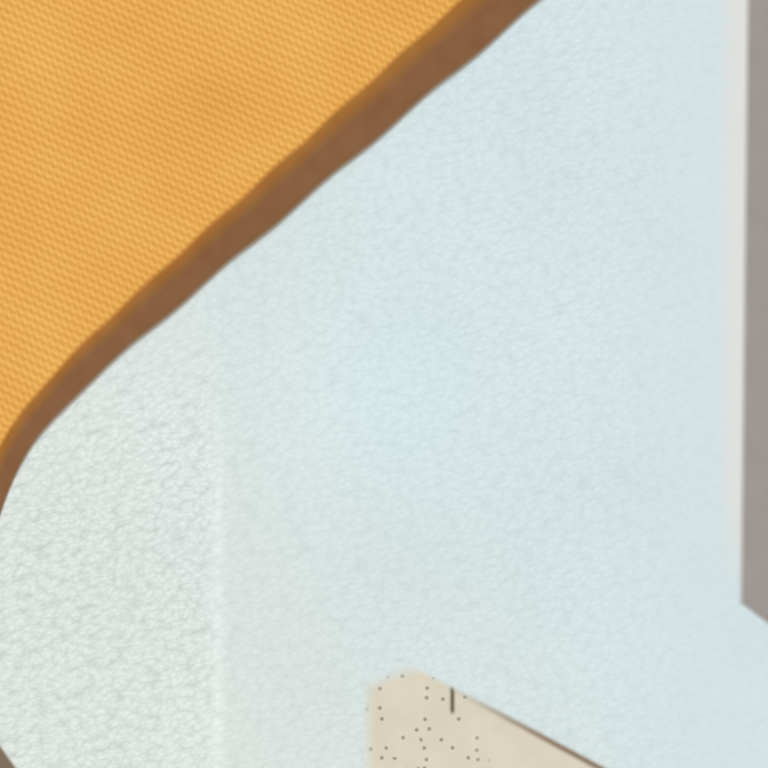
A Shadertoy shader for this texture:

```glsl
// Sunlit knitted cloth casting a diagonal shadow on pale fibrous paper, with a grey
// bar at the right and a beige wedge below. Edges are curves and half planes;
// layered sines give tone drift and the knit, cellular noise gives fibres and specks.

vec2 hash2(vec2 p) {
    vec2 q = vec2(dot(p, vec2(127.1, 311.7)), dot(p, vec2(269.5, 183.3)));
    return fract(sin(q) * 43758.55);
}

// Distance to the nearest jittered cell point, and that cell's random value
vec2 cellular(vec2 p) {
    vec2 cell = floor(p), local = fract(p);
    vec2 nearest = vec2(9.0, 0.0);
    for (int j = -1; j <= 1; j++)
    for (int i = -1; i <= 1; i++) {
        vec2 offset = vec2(i, j);
        vec2 seed = hash2(cell + offset);
        float d = length(offset + seed - local);
        if (d < nearest.x) nearest = vec2(d, seed.y);
    }
    return nearest;
}

// Smooth drift in about -1..1 from rotated, warped sines
float layeredSines(vec2 p) {
    float sum = 0.0, amp = 0.5;
    for (int i = 0; i < 4; i++) {
        sum += amp * sin(p.x + 1.3 * sin(p.y)) * cos(p.y + 0.7 * p.x);
        p = mat2(1.2, 1.4, -1.4, 1.2) * p + 2.1;
        amp *= 0.6;
    }
    return sum;
}

// Coverage of the side where d is negative
float cover(float d, float blur) {
    return 1.0 - smoothstep(-blur, blur, d);
}

float bell(float x, float width) {
    return exp(-x * x / (width * width));
}

// Signed distance below a sloped line that bends down near the left border
float slopeEdge(vec2 p, float base, float slope, float drop, float reach) {
    float y = base + slope * p.x - drop * exp(-p.x / reach);
    return (y - p.y) / sqrt(1.0 + slope * slope);
}

// Fine relief of stretched fibres at two scales
float fibres(vec2 p) {
    p += 0.006 * vec2(layeredSines(p * 23.0), layeredSines(p * 19.0 + 4.0));
    vec2 q = mat2(0.94, -0.34, 0.34, 0.94) * p;
    float coarse = cellular(q * vec2(62.0, 100.0)).x - 0.45;
    float fine = cellular(q * vec2(125.0, 200.0) + 7.0).x - 0.45;
    return 0.6 * coarse + 0.5 * fine;
}

vec3 paper(vec2 p) {
    vec3 col = mix(vec3(0.86, 0.885, 0.865), vec3(0.825, 0.885, 0.895),
                   smoothstep(0.1, 1.1, p.x + 0.45 * p.y));
    col += 0.013 * layeredSines(p * 7.0 + 1.0) * vec3(1.0, 0.7, 0.6);
    col += 0.02 * vec3(0.0, 1.0, 1.2) * bell(length(p - vec2(0.5, 0.48)), 0.15);
    float leftPanel = cover(p.x - 0.28, 0.02) * cover(p.y - 0.5, 0.1);
    col -= fibres(p) * mix(0.06, 0.13, leftPanel) * (1.0 - 0.6 * smoothstep(0.75, 0.95, p.x));
    // Vertical crease and warm margin beside the bar
    col += 0.035 * bell(p.x - 0.283, 0.009) * cover(p.y - 0.42, 0.12);
    float margin = bell(p.x - 0.966, 0.024) * smoothstep(0.2, 0.35, p.y);
    return mix(col, vec3(0.90, 0.88, 0.85), 0.75 * margin);
}

vec3 cloth(vec2 p) {
    vec2 q = p + 0.003 * vec2(layeredSines(p * 12.0), layeredSines(p * 10.0 + 3.0));
    float rows = dot(q, vec2(0.42, 0.91)) * 640.0;
    float stitches = dot(q, vec2(0.85, -0.53)) * 560.0;
    float knit = sin(rows + 0.7 * sin(stitches)) * (0.7 + 0.3 * sin(stitches + 1.0));
    float folds = layeredSines(p * vec2(11.0, 16.0) + 2.0);
    vec3 col = mix(vec3(0.88, 0.64, 0.31), vec3(0.92, 0.69, 0.36), 0.5 + 0.5 * folds);
    return col + vec3(0.045, 0.045, 0.05) * knit;
}

vec3 castShadow(float outer, float inner, vec2 p) {
    float across = clamp(inner / max(inner - outer, 0.001), 0.0, 1.0);
    vec3 col = mix(vec3(0.65, 0.43, 0.20), vec3(0.53, 0.375, 0.255), smoothstep(0.0, 0.5, across));
    return col + 0.02 * layeredSines(p * 55.0);
}

// Beige wedge with dark specks and a darker lower right rim
vec3 addWedge(vec3 col, vec2 p, float px) {
    float rightSide = (p.y - 0.13 + 0.54 * (p.x - 0.54)) * 0.88;
    float leftSide = max(0.48 - p.x, (p.y - 0.13 - 0.42 * (p.x - 0.54)) * 0.92);
    float mask = cover(rightSide, 0.003 + px) * cover(leftSide, 0.012);
    vec2 speck = cellular(p * 75.0);
    vec3 beige = vec3(0.855, 0.825, 0.745) + 0.02 * layeredSines(p * 40.0);
    beige -= 0.22 * cover(speck.x - 0.18, 0.12) * step(0.72, speck.y) * cover(p.x - 0.63, 0.02);
    float tick = bell(p.x - 0.589, 0.003) * cover(abs(p.y - 0.09) - 0.018, 0.005);
    col = mix(col, beige - 0.4 * tick, mask);
    float rim = bell(rightSide, 0.004) * smoothstep(0.56, 0.74, p.x);
    return mix(col, vec3(0.48, 0.39, 0.31), 0.75 * rim);
}

void mainImage(out vec4 fragColor, in vec2 fragCoord) {
    vec2 p = fragCoord / iResolution.xy;
    float px = 1.0 / iResolution.y;
    vec3 col = addWedge(paper(p), p, px);

    // Grey bar with a slanted foot
    float bar = max(0.963 + 0.011 * p.y - p.x, 0.215 - 0.75 * (p.x - 0.965) - p.y);
    vec3 grey = vec3(0.62, 0.595, 0.575) + 0.012 * layeredSines(p * 60.0);
    col = mix(col, grey, cover(bar, 0.005 + px));

    // Shadow band under the cloth, with a thin cool fringe
    float outer = slopeEdge(p, 0.405, 0.845, 0.075, 0.035) + 0.0015 * sin(p.x * 48.0);
    float inner = slopeEdge(p, 0.46, 0.9, 0.04, 0.05) + 0.001 * sin(p.x * 75.0);
    col = mix(col, castShadow(outer, inner, p), cover(outer, 0.003 + px));
    col = mix(col, vec3(0.46, 0.45, 0.42), 0.4 * bell(outer, 0.004));
    col = mix(col, cloth(p), cover(inner, 0.004 + px));

    // Small dark corner at the lower left
    col = mix(col, vec3(0.50, 0.43, 0.37), cover(p.x * 1.4 + p.y - 0.028, 0.006));
    fragColor = vec4(clamp(col, 0.0, 1.0), 1.0);
}
```
